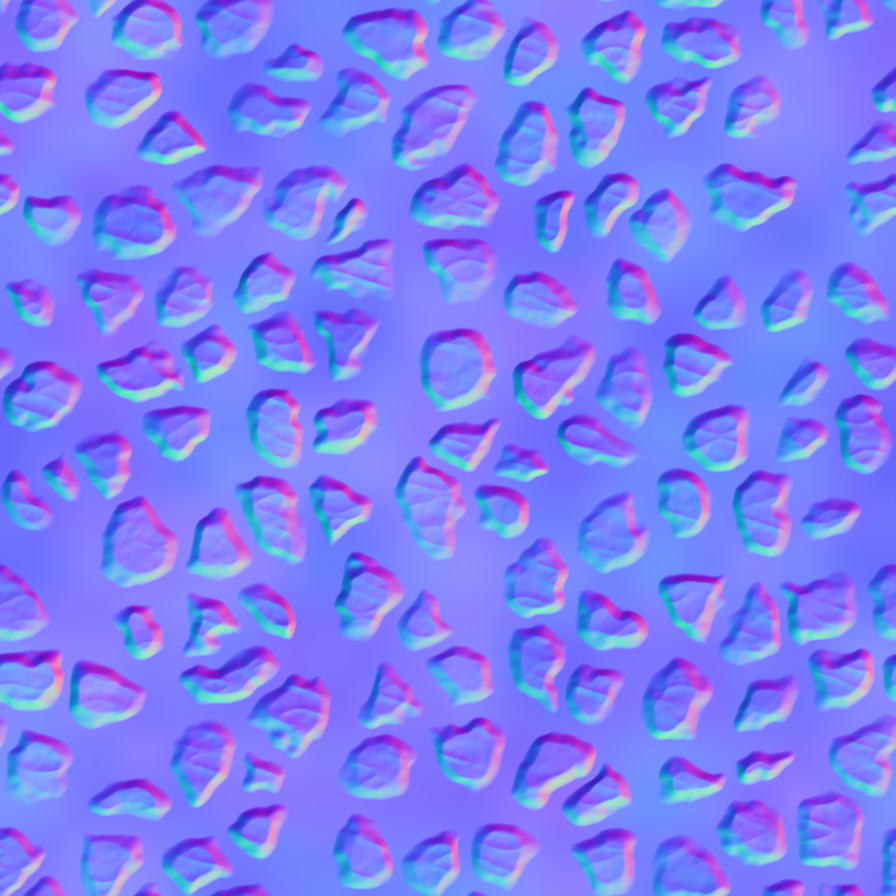
Give the GLSL for this texture map, as a WebGL 2 fragment shader.

```glsl
#version 300 es
precision highp float;
// Tangent-space normal map of scattered pebbles on softly rolling ground.
// Pebbles are tapered ellipses clipped by their Voronoi cells; the height
// field is differentiated numerically and encoded with green pointing down.

uniform vec2 u_resolution;
out vec4 outColor;

// Lengths are in grid cells unless noted; noise frequencies are per canvas.
const float GRID = 11.0;                     // cells across the canvas
const float JITTER = 0.82;                   // scatter of pebble centres
const vec2 HALF_LENGTH = vec2(0.32, 0.74);   // shortest, longest pebble
const vec2 ASPECT = vec2(0.42, 0.9);         // slimmest, roundest pebble
const float MAX_HALF_WIDTH = 0.40;
const float TAPER = 0.35;
const float GAP = 0.13;                      // half the gap between pebbles
const float CORNER = 0.14;                   // rounding of clipped corners
const vec2 BEVEL = vec2(-0.11, 0.06);        // inner and outer edge of the rim
const vec2 RIM_HEIGHT = vec2(0.09, 0.16);
const float TILT = 0.22;
const float STREAK_HEIGHT = 0.028;
const float GRAIN_HEIGHT = 0.007;
const float GROUND_SLOPE = 0.42;
const float STEP = 0.016;                    // differencing step

float hash(vec2 p) {
  return fract(sin(dot(p, vec2(127.1, 311.7))) * 43758.5453);
}

vec2 hash2(vec2 p) {
  return vec2(hash(p), hash(p + 57.3));
}

// Value noise that repeats with the canvas.
float noise(vec2 uv, float freq, float seed) {
  vec2 p = uv * freq;
  vec2 i = floor(p), f = p - i;
  vec2 s = f * f * f * (f * (f * 6.0 - 15.0) + 10.0);
  vec2 lo = mod(i, freq) + seed, hi = mod(i + 1.0, freq) + seed;
  return mix(mix(hash(lo), hash(vec2(hi.x, lo.y)), s.x),
             mix(hash(vec2(lo.x, hi.y)), hash(hi), s.x), s.y);
}

vec2 noise2(vec2 uv, float freq, float seed) {
  return vec2(noise(uv, freq, seed), noise(uv, freq, seed + 31.7)) - 0.5;
}

float smoothMax(float a, float b, float k) {
  float h = max(k - abs(a - b), 0.0) / k;
  return max(a, b) + 0.25 * h * h * k;
}

vec2 pebbleCentre(vec2 cell) {
  return cell + 0.5 + JITTER * (hash2(mod(cell, GRID)) - 0.5);
}

// Approximate signed distance to a tapered, rotated ellipse.
float pebbleDistance(vec2 q, vec2 id) {
  float angle = 6.2832 * hash(id + 11.1);
  float c = cos(angle), s = sin(angle);
  q = mat2(c, -s, s, c) * q;
  float a = mix(HALF_LENGTH.x, HALF_LENGTH.y, hash(id + 23.4));
  float b = min(a * mix(ASPECT.x, ASPECT.y, hash(id + 37.9)), MAX_HALF_WIDTH);
  vec2 radii = vec2(a, b);
  q.y *= 1.0 + TAPER * clamp(q.x / a, -1.0, 1.0);
  float k = length(q / radii);
  return k * (k - 1.0) / max(length(q / (radii * radii)), 0.001);
}

float pebbleHeight(vec2 p) {
  // Roughen the outlines
  vec2 uv = p / GRID;
  vec2 w = p + 0.22 * noise2(uv, 20.0, 3.0) + 0.10 * noise2(uv, 58.0, 7.0);

  // Nearest pebble
  vec2 home = floor(w), cell = home, toCentre = vec2(9.0);
  for (int y = -1; y <= 1; y++)
    for (int x = -1; x <= 1; x++) {
      vec2 c = home + vec2(x, y);
      vec2 r = pebbleCentre(c) - w;
      if (dot(r, r) < dot(toCentre, toCentre)) { toCentre = r; cell = c; }
    }

  // Clip its outline by the borders to its neighbours
  vec2 id = mod(cell, GRID);
  float d = pebbleDistance(-toCentre, id);
  for (int y = -2; y <= 2; y++)
    for (int x = -2; x <= 2; x++) {
      if (x == 0 && y == 0) continue;
      vec2 r = pebbleCentre(cell + vec2(x, y)) - w;
      float border = dot(0.5 * (toCentre + r), normalize(r - toCentre));
      d = smoothMax(d, GAP - border, CORNER);
    }

  // Steep rim and a tilted, streaky top
  float body = 1.0 - smoothstep(BEVEL.x, BEVEL.y, d);
  float top = mix(RIM_HEIGHT.x, RIM_HEIGHT.y, hash(id + 5.2));
  top -= TILT * dot(hash2(id + 71.0) - 0.5, toCentre);
  float streak = abs(2.0 * noise(mat2(1.0, 1.0, -2.0, 3.0) * uv, 16.0, 13.0) - 1.0);
  top -= STREAK_HEIGHT * streak;
  top += GRAIN_HEIGHT * noise(uv, 120.0, 19.0);
  return body * top;
}

void main() {
  vec2 uv = gl_FragCoord.xy / u_resolution;
  vec2 p = uv * GRID;
  vec2 e = vec2(STEP, 0.0);
  vec2 slope = vec2(pebbleHeight(p + e.xy) - pebbleHeight(p - e.xy),
                    pebbleHeight(p + e.yx) - pebbleHeight(p - e.yx)) / (2.0 * STEP);
  // Rolling ground
  slope += GROUND_SLOPE * (0.7 * noise2(uv, 8.0, 41.0) + 0.3 * noise2(uv, 19.0, 53.0));
  vec3 normal = normalize(vec3(-slope.x, slope.y, 1.0));
  outColor = vec4(0.5 * normal + vec3(0.49, 0.5, 0.5), 1.0);
}
```
